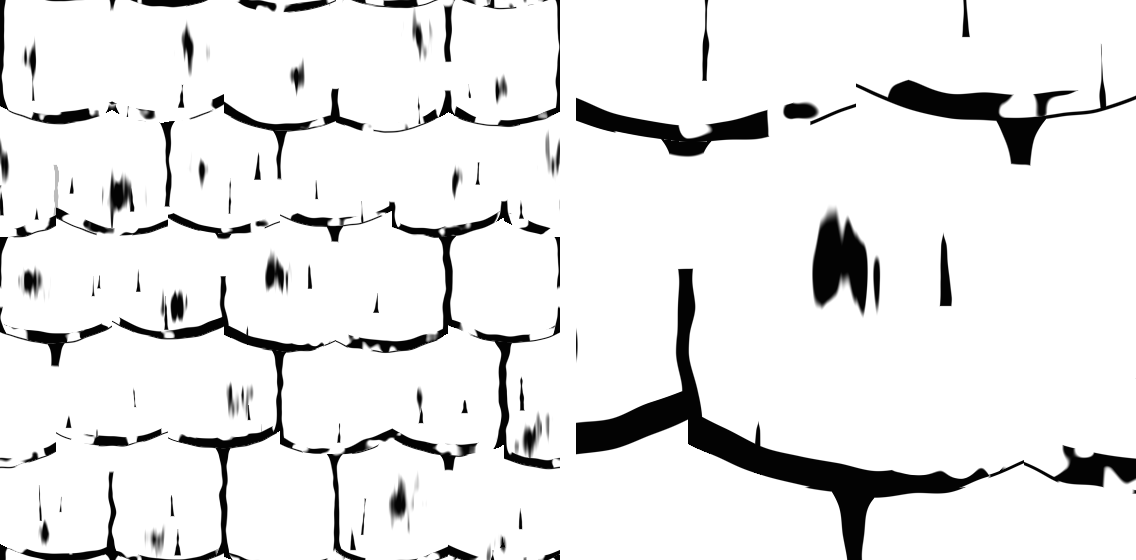
Left: the whole. Right: its middle third, enlarged.
This texture map is drawn by a WebGL 2 fragment shader. Its source:

```glsl
#version 300 es
precision highp float;

uniform vec2 u_resolution;
out vec4 fragColor;

float hash(vec2 p) {
    return fract(sin(dot(p, vec2(127.1, 311.7))) * 43758.5453);
}

// Value noise that wraps after five tiles
float noise(vec2 q, vec2 freq) {
    vec2 p = q * freq, cell = floor(p), f = fract(p);
    f = f * f * (3.0 - 2.0 * f);
    vec2 a = mod(cell, 5.0 * freq), b = mod(cell + 1.0, 5.0 * freq);
    return mix(mix(hash(a), hash(vec2(b.x, a.y)), f.x),
               mix(hash(vec2(a.x, b.y)), hash(b), f.x), f.y);
}

// Odd rows are shifted by half a tile
float shiftedX(float x, float row) {
    return x - 0.5 * mod(mod(row, 5.0), 2.0);
}

// Sagging lower edge of the tile above x, with its own drop and tilt
float bottomEdge(float x, float row) {
    float u = shiftedX(x, row);
    vec2 id = mod(vec2(floor(u), row), 5.0);
    float s = fract(u) - 0.5;
    return row + 1.08 + 0.2 * (hash(id + 3.7) - 0.5)
         - 0.5 * s * s + 0.16 * (hash(id + 9.2) - 0.5) * s;
}

// Broken thick stroke along the lower edge, with a hairline beneath
float arcStroke(vec2 q, float edge) {
    float thick = 0.045 + 0.06 * noise(q, vec2(3.0, 2.0));
    float above = edge - q.y;
    float band = abs(above - 0.5 * thick) - 0.5 * thick;
    float chips = 0.75 * noise(q, vec2(6.0)) + 0.25 * noise(q, vec2(16.0));
    band = max(band, (chips - 0.56) / 6.0);
    float hairline = max(abs(above) - 0.005, (0.45 - noise(q, vec2(4.0))) / 4.0);
    return min(band, hairline);
}

// Worn vertical joint, flaring where it meets an arc
float jointStroke(vec2 q, float u, float row, float edge) {
    float nearest = floor(u + 0.5);
    float weight = hash(mod(vec2(nearest, row), 5.0) + 21.4);
    float wander = 0.03 * (noise(q, vec2(2.0, 7.0)) - 0.5);
    float halfWidth = 0.006 + 0.028 * weight + 0.05 * exp(-18.0 * abs(q.y - edge));
    float d = abs(u - nearest + wander) - halfWidth;
    d += 0.015 * (noise(q, vec2(12.0)) - 0.5);
    float gaps = noise(q, vec2(4.0, 3.0)) - 0.48 - 0.25 * weight;
    return max(d, max(gaps / 4.0, 0.18 - weight));
}

// Ragged cluster of upright brush marks
float brushMarks(vec2 q, vec2 local, vec2 id) {
    vec2 center = vec2(mix(0.22, 0.78, hash(id + 31.3)), mix(0.25, 1.0, hash(id + 37.9)));
    vec2 size = vec2(0.08, 0.13) + vec2(0.1, 0.12) * hash(id + 41.6);
    float spread = length((local - center) / size);
    float grain = mix(noise(q, vec2(20.0, 4.0)), noise(q, vec2(48.0, 6.0)), 0.35);
    float d = (0.38 + 0.42 * spread - grain) / 24.0;
    return max(d, hash(id + 44.1) - 0.72);
}

// Thin wedges that widen downward
float slivers(vec2 q, vec2 local, vec2 id) {
    float d = 1.0;
    for (int i = 0; i < 3; i++) {
        vec2 seed = id + 50.0 + 6.3 * float(i);
        vec2 center = vec2(mix(0.1, 0.9, hash(seed)), mix(0.45, 1.05, hash(seed + 1.7)));
        vec2 g = local - center;
        float reach = 0.05 + 0.12 * hash(seed + 2.9);
        float halfWidth = 0.008 + 0.018 * hash(seed + 3.3);
        float lean = 0.2 * (hash(seed + 4.1) - 0.5);
        float wedge = abs(g.x + lean * g.y) - halfWidth * (0.5 + 0.5 * g.y / reach);
        wedge += 0.012 * (noise(q, vec2(15.0, 20.0)) - 0.5);
        wedge = max(wedge, abs(g.y) - reach);
        d = min(d, max(wedge, hash(seed + 5.7) - 0.6));
    }
    return d;
}

void main() {
    vec2 uv = gl_FragCoord.xy / u_resolution;
    vec2 q = 5.0 * vec2(uv.x, 1.0 - uv.y);
    float softness = 4.0 / min(u_resolution.x, u_resolution.y);

    // Row that owns this point, found from the nearest lower edge
    float upperRow = floor(q.y + 0.5) - 1.0;
    float edge = bottomEdge(q.x, upperRow) + 0.02 * (noise(q, vec2(9.0)) - 0.5);
    float row = upperRow + step(edge, q.y);
    float u = shiftedX(q.x, row);
    vec2 id = mod(vec2(floor(u), row), 5.0);
    vec2 local = vec2(fract(u), q.y - row);

    // Outlines and wear
    float d = arcStroke(q, edge);
    d = min(d, jointStroke(q, u, row, edge));
    d = min(d, brushMarks(q, local, id));
    d = min(d, slivers(q, local, id));

    float ink = 1.0 - smoothstep(-softness, softness, d);
    fragColor = vec4(mix(vec3(1.0), vec3(0.01), ink), 1.0);
}
```
